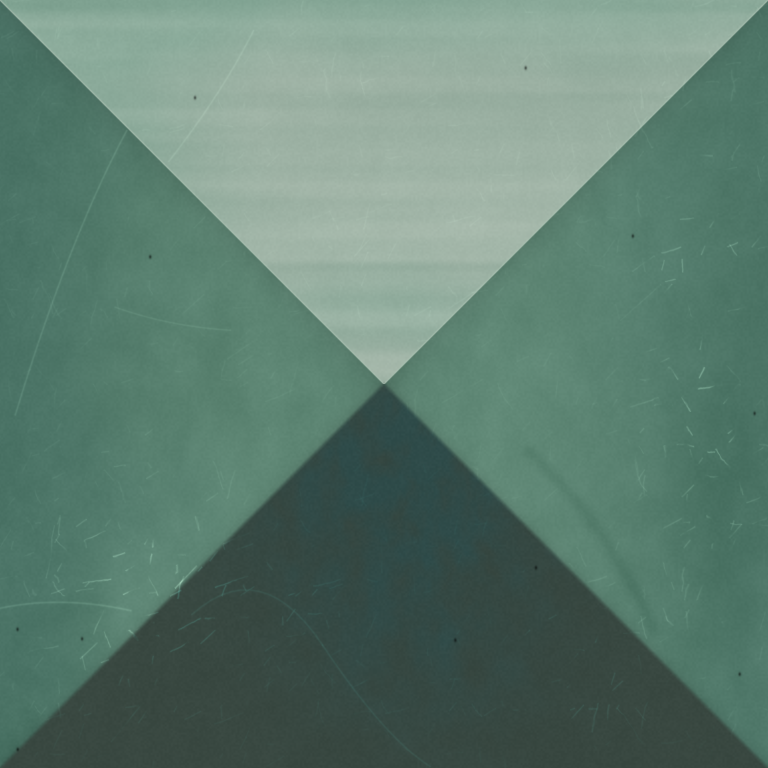
Write a Shadertoy shader that draws this background.

```glsl
// Four worn green triangles meeting at the centre, pale on top and dark below, with scratches and dust.
#define GRAIN 0.018
#define MOTTLE 0.055
#define BAND_STRENGTH 0.06
#define SCRATCH_STRENGTH 0.13
#define RIM_WIDTH 0.0011
#define PALE vec3(0.622, 0.702, 0.648)
#define PALE_GREEN vec3(0.525, 0.655, 0.590)
#define SIDE_LIGHT vec3(0.370, 0.528, 0.457)
#define SIDE_DEEP vec3(0.265, 0.425, 0.375)
#define DARK vec3(0.222, 0.280, 0.252)
#define DARK_TEAL vec3(0.180, 0.292, 0.285)

float hash(vec2 p) {
    vec3 q = fract(vec3(p.xyx) * 0.1031);
    q += dot(q, q.yzx + 33.33);
    return fract((q.x + q.y) * q.z);
}

float noise(vec2 p) {
    vec2 i = floor(p), f = fract(p);
    f = f * f * (3.0 - 2.0 * f);
    return mix(mix(hash(i), hash(i + vec2(1, 0)), f.x),
               mix(hash(i + vec2(0, 1)), hash(i + vec2(1, 1)), f.x), f.y);
}

float fbm(vec2 p) {
    float sum = 0.0, gain = 0.5;
    for (int i = 0; i < 5; i++) {
        sum += gain * noise(p);
        p = mat2(1.6, 1.2, -1.2, 1.6) * p + 7.3;
        gain *= 0.5;
    }
    return sum;
}

float segmentDist(vec2 p, vec2 a, vec2 b) {
    vec2 d = b - a;
    return length(p - a - d * clamp(dot(p - a, d) / dot(d, d), 0.0, 1.0));
}

// Soft line along a quadratic curve with control point b
float stroke(vec2 p, vec2 a, vec2 b, vec2 c, float width) {
    float dist = 1.0;
    vec2 last = a;
    for (int i = 1; i <= 14; i++) {
        float t = float(i) / 14.0;
        vec2 next = mix(mix(a, b, t), mix(b, c, t), t);
        dist = min(dist, segmentDist(p, last, next));
        last = next;
    }
    return exp(-dist * dist / (width * width));
}

// One short random scratch in each cell, at several scales
float scatteredScratches(vec2 p) {
    float sum = 0.0;
    for (int i = 0; i < 4; i++) {
        float cells = 9.0 + 8.0 * float(i);
        vec2 g = p * cells + float(i) * 17.3, id = floor(g);
        float angle = 1.1 + 2.4 * (hash(id + 3.1) - 0.5);
        vec2 reach = vec2(cos(angle), sin(angle)) * (0.08 + 0.27 * hash(id + 8.7));
        vec2 middle = vec2(0.4) + 0.2 * vec2(hash(id + 1.7), hash(id + 5.9));
        float dist = segmentDist(fract(g), middle - reach, middle + reach) / cells;
        sum += step(0.55, hash(id + 11.0)) * exp(-dist * dist / 1.4e-6);
    }
    return sum;
}

float spot(vec2 p, vec2 centre, vec2 size) {
    vec2 d = (p - centre) / size;
    return exp(-dot(d, d));
}

void mainImage(out vec4 fragColor, in vec2 fragCoord) {
    vec2 uv = fragCoord / iResolution.xy, c = uv - 0.5;
    float pixel = 1.0 / iResolution.y;
    float topDist = (c.y - abs(c.x)) * 0.7071;
    float lowDist = (-c.y - abs(c.x)) * 0.7071;
    float cloud = fbm(uv * 6.0) - 0.48;
    float wear = fbm(uv * vec2(34.0, 24.0) + 2.0 * cloud) - 0.48;

    // Side triangles: darker toward the outer edges
    float outer = smoothstep(0.16, 0.54, abs(c.x) + 0.18 * cloud);
    vec3 side = mix(SIDE_LIGHT, SIDE_DEEP, outer * (c.x < 0.0 ? 0.85 : 0.65));
    side += MOTTLE * (cloud + 0.8 * wear);
    side -= 0.035 * spot(uv, vec2(0.93, 0.36), vec2(0.06, 0.16));
    side -= 0.03 * spot(uv, vec2(0.29, 0.56), vec2(0.03, 0.07));
    side += 0.04 * spot(uv, vec2(0.18, 0.22), vec2(0.05, 0.10));
    side *= 1.0 - 0.10 * exp(-max(-topDist, 0.0) / 0.02);
    side *= 1.0 - 0.12 * exp(-max(-lowDist, 0.0) / 0.006);

    // Top triangle: horizontal brushed bands
    float bands = noise(vec2(uv.x * 1.5, uv.y * 34.0)) + 0.6 * noise(vec2(uv.x * 2.0, uv.y * 95.0)) - 0.8;
    float greenish = 0.8 * smoothstep(0.88, 1.0, uv.y) + 0.8 * (1.0 - smoothstep(0.12, 0.40, uv.x));
    greenish += 0.5 * spot(uv, vec2(0.5, 0.59), vec2(0.3, 0.05));
    vec3 top = mix(PALE, PALE_GREEN, clamp(greenish + 0.5 * cloud, 0.0, 1.0));
    top += BAND_STRENGTH * bands * vec3(1.0, 0.75, 0.8) + 0.02 * wear;

    // Bottom triangle: teal stain below the apex
    float teal = spot(uv, vec2(0.52, 0.40), vec2(0.20, 0.17)) + 0.4 * spot(uv, vec2(0.56, 0.17), vec2(0.16, 0.14));
    vec3 low = mix(DARK, DARK_TEAL, clamp(teal * (0.9 + 2.0 * wear), 0.0, 1.0)) + 0.018 * wear;

    // Scratches, mostly gathered in worn patches
    float patches = 0.15 + spot(uv, vec2(0.92, 0.53), vec2(0.07, 0.24)) + spot(uv, vec2(0.18, 0.23), vec2(0.10, 0.13))
        + 0.6 * spot(uv, vec2(0.73, 0.14), vec2(0.10, 0.10)) + 0.5 * spot(uv, vec2(0.33, 0.22), vec2(0.10, 0.06));
    float marks = scatteredScratches(uv + 0.012 * wear) * patches * smoothstep(-0.15, 0.15, wear);
    marks += 0.45 * stroke(uv, vec2(0.165, 0.83), vec2(0.09, 0.69), vec2(0.02, 0.46), 0.0014);
    marks += 0.5 * stroke(uv, vec2(0.0, 0.208), vec2(0.08, 0.225), vec2(0.17, 0.205), 0.0015);
    marks += 0.3 * stroke(uv, vec2(0.15, 0.60), vec2(0.22, 0.575), vec2(0.30, 0.57), 0.0013);
    marks += 0.3 * stroke(uv, vec2(0.33, 0.96), vec2(0.29, 0.88), vec2(0.22, 0.79), 0.0014);
    marks += 0.4 * stroke(uv, vec2(0.25, 0.20), vec2(0.34, 0.28), vec2(0.42, 0.16), 0.0014);
    marks += 0.4 * stroke(uv, vec2(0.42, 0.16), vec2(0.50, 0.04), vec2(0.56, 0.002), 0.0014);
    side -= 0.035 * stroke(uv, vec2(0.69, 0.41), vec2(0.79, 0.32), vec2(0.85, 0.18), 0.009);

    // Join the triangles, with a fine pale rim on the upper edges
    vec3 color = mix(side, top, smoothstep(-pixel, pixel, topDist));
    float inLow = smoothstep(-0.0025 - pixel, 0.0025 + pixel, lowDist);
    color = mix(color, low, inLow);
    color += SCRATCH_STRENGTH * marks * mix(vec3(0.9, 1.0, 0.9), vec3(0.25, 0.8, 0.75), inLow);
    float rim = exp(-pow(topDist / max(RIM_WIDTH, 0.6 * pixel), 2.0)) * step(0.0, c.y);
    color = mix(color, vec3(0.72, 0.80, 0.74), 0.6 * rim);

    // Sparse dark dust and fine grain
    vec2 dustCell = floor(uv * 14.0);
    vec2 dustPos = 0.2 + 0.6 * vec2(hash(dustCell + 2.3), hash(dustCell + 6.1));
    float dust = step(0.94, hash(dustCell + 40.0)) * spot(fract(uv * 14.0), dustPos, vec2(0.025, 0.035));
    color *= 1.0 - 0.5 * dust;
    color += GRAIN * (noise(uv * 380.0) - 0.5);
    fragColor = vec4(clamp(color, 0.0, 1.0), 1.0);
}
```
